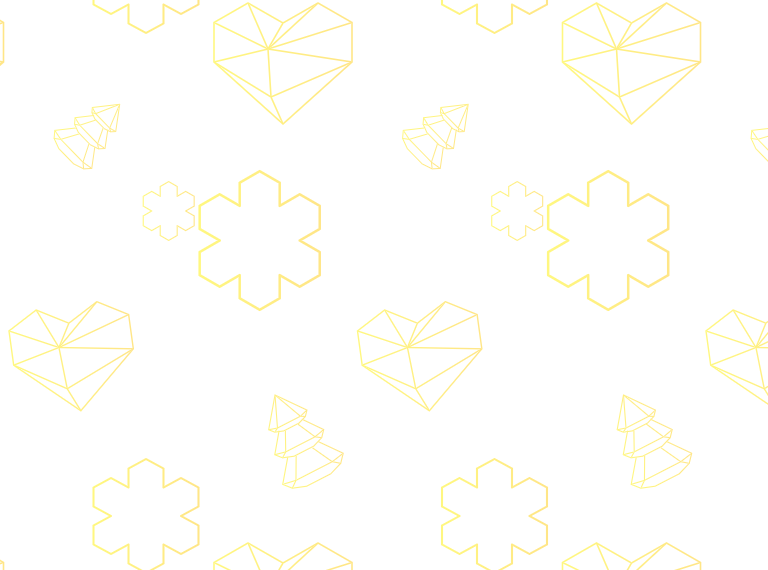
Give the GLSL for this pattern, as a WebGL 1 fragment shader.

```glsl
precision highp float;
uniform vec2 u_resolution;

const vec2 TILE = vec2(348.5, 540.0);  // the canvas is 768 units wide

// Position inside a motif repeated on the tile grid, rotated and scaled
vec2 place(vec2 p, vec2 centre, float angle, float size) {
  vec2 q = mod(p - centre + 0.5 * TILE, TILE) - 0.5 * TILE;
  float c = cos(angle), s = sin(angle);
  return vec2(c * q.x - s * q.y, s * q.x + c * q.y) / size;
}

float segment(vec2 p, vec2 a, vec2 b) {
  vec2 ab = b - a;
  return length(p - a - ab * clamp(dot(p - a, ab) / dot(ab, ab), 0.0, 1.0));
}

// Outline of six arms, folded into half of one arm
float snowflake(vec2 p) {
  float a = mod(atan(p.x, p.y) + 0.5236, 1.047198) - 0.5236;
  vec2 q = length(p) * vec2(abs(sin(a)), cos(a));
  vec2 shoulder = vec2(0.866, 2.5);
  return min(segment(q, vec2(0.866, 1.5), shoulder), segment(q, shoulder, vec2(0.0, 3.0)));
}

// One outline edge and the spoke from its start to the hub
float facet(vec2 p, vec2 a, vec2 b, vec2 hub) {
  return min(segment(p, a, b), segment(p, a, hub));
}

float heart(vec2 p) {
  vec2 hub = vec2(-15.0, -13.0), keel = vec2(-12.0, 35.0);
  vec2 cleft = vec2(0.0, -39.0), tip = vec2(0.0, 62.0);
  vec2 top = vec2(35.0, -59.0), shoulder = vec2(69.0, -39.5), side = vec2(69.0, 0.0);
  float d = min(segment(p, cleft, hub), facet(p, keel, tip, hub));
  for (int i = 0; i < 2; i++) {
    vec2 m = vec2(float(i) * 2.0 - 1.0, 1.0);
    d = min(d, facet(p, top * m, cleft, hub));
    d = min(d, facet(p, shoulder * m, top * m, hub));
    d = min(d, facet(p, side * m, shoulder * m, hub));
    d = min(d, facet(p, side * m, tip, keel));
  }
  return d;
}

// Half of one tree tier: sloping side, front facet and folded rim
float tier(vec2 p, vec2 top, vec2 corner) {
  vec2 front = vec2(0.6 * corner.x, corner.y + 2.5);
  vec2 rimOuter = corner + corner.x * vec2(-0.2, 0.23);
  vec2 rimInner = corner + corner.x * vec2(-0.6, 0.37);
  float d = segment(p, top, corner);
  d = min(d, segment(p, top + top.x * vec2(-0.45, 0.2), front));
  d = min(d, segment(p, vec2(0.0, front.y), front));
  d = min(d, segment(p, front, corner));
  d = min(d, segment(p, front, rimOuter));
  d = min(d, segment(p, corner, rimOuter));
  d = min(d, segment(p, rimOuter, rimInner));
  return min(d, segment(p, rimInner, vec2(0.0, rimInner.y)));
}

float tree(vec2 p) {
  p.x = abs(p.x);
  float d = tier(p, vec2(0.0), vec2(21.5, 28.0));
  d = min(d, tier(p, vec2(13.0, 34.0), vec2(27.5, 53.0)));
  return min(d, tier(p, vec2(17.0, 61.0), vec2(34.0, 83.0)));
}

// Gold line, yellow at the left of a motif and warmer at the right
vec3 stroke(vec3 base, float d, float width, float across) {
  float pixel = 768.0 / u_resolution.x;
  float cover = clamp(0.5 + (0.5 * width - d) / pixel, 0.0, 1.0)
              - clamp(0.5 - (0.5 * width + d) / pixel, 0.0, 1.0);
  vec3 gold = mix(vec3(1.0, 0.97, 0.5), vec3(1.0, 0.9, 0.53), clamp(0.5 + 0.5 * across, 0.0, 1.0));
  return mix(base, gold, cover);
}

void main() {
  vec2 p = vec2(gl_FragCoord.x, u_resolution.y - gl_FragCoord.y) * 768.0 / u_resolution.x;
  vec3 color = vec3(1.0);

  // Snowflakes: large, medium, small
  vec2 q = place(p, vec2(259.7, 240.5), 0.0, 23.1);
  color = stroke(color, snowflake(q) * 23.1, 2.5, q.x / 2.6);
  q = place(p, vec2(146.0, 516.0), 0.0, 20.2) / vec2(1.0, 0.94);
  color = stroke(color, snowflake(q) * 19.6, 2.0, q.x / 2.6);
  q = place(p, vec2(168.7, 211.0), 0.0, 9.8);
  color = stroke(color, snowflake(q) * 9.8, 1.1, q.x / 2.6);

  // Faceted hearts
  q = place(p, vec2(283.0, 62.0), 0.0, 1.0);
  color = stroke(color, heart(q), 1.6, q.x / 69.0);
  q = place(p, vec2(73.5, 357.0), 0.136, 0.875);
  color = stroke(color, heart(q) * 0.875, 1.4, q.x / 69.0);

  // Leaning trees
  q = place(p, vec2(275.0, 395.0), 0.475, 1.0);
  color = stroke(color, tree(q), 1.1, q.x / 34.0);
  q = place(p, vec2(119.7, 104.3), -0.8, 0.78);
  color = stroke(color, tree(q) * 0.78, 1.0, q.x / 34.0);

  gl_FragColor = vec4(color, 1.0);
}
```
